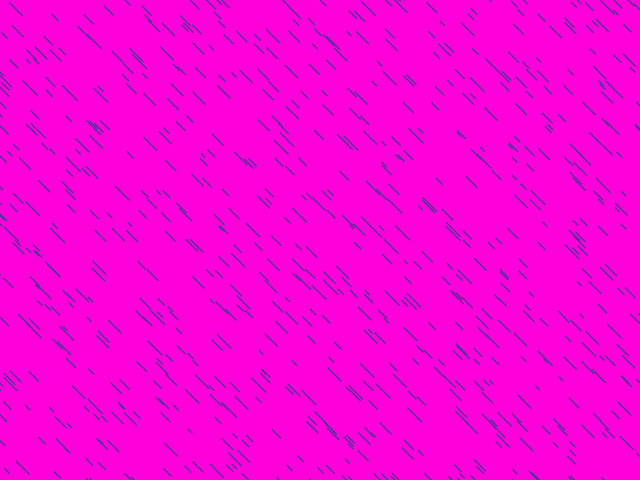
Write a WebGL 2 fragment shader that draws this pattern.

```glsl
#version 300 es
precision highp float;
// Short slanted blue dashes scattered at random over a flat magenta ground.

uniform vec2 u_resolution;
out vec4 outColor;

// Colours
const vec3 GROUND = vec3(1.0, 0.0, 0.86);
const vec3 INK = vec3(0.20, 0.235, 0.565);

// Sizes, in units of the canvas height
const float CELLS_PER_HEIGHT = 12.0;
const float DASH_WIDTH = 0.0025;
const float MIN_LENGTH = 0.0105;
const float MAX_LENGTH = 0.042;

// Scatter
const int TRIES_PER_CELL = 6;
const float DASH_CHANCE = 0.61;
const vec2 DASH_DIRECTION = vec2(0.70711, -0.70711);
const float EDGE_PIXELS = 0.7;

// Integer hash giving four random values in 0..1
vec4 hash4(ivec3 key) {
    uvec4 v = uvec4(ivec4(key, key.x + key.y + 17));
    v = v * 1664525u + 1013904223u;
    for (int i = 0; i < 2; i++) {
        v.x += v.y * v.w;
        v.y += v.z * v.x;
        v.z += v.x * v.y;
        v.w += v.y * v.z;
        v ^= v >> 16u;
    }
    return vec4(v >> 8u) / 16777216.0;
}

// Distance from an offset to a centred segment along the dash direction
float segmentDistance(vec2 offset, float halfLength) {
    float along = clamp(dot(offset, DASH_DIRECTION), -halfLength, halfLength);
    return length(offset - along * DASH_DIRECTION);
}

// Distance to the nearest dash in this cell and its neighbours
float nearestDash(vec2 p) {
    ivec2 home = ivec2(floor(p * CELLS_PER_HEIGHT));
    float nearest = 1.0;
    for (int y = -1; y <= 1; y++) {
        for (int x = -1; x <= 1; x++) {
            ivec2 cell = home + ivec2(x, y);
            for (int i = 0; i < TRIES_PER_CELL; i++) {
                vec4 rnd = hash4(ivec3(cell + 64, i));
                if (rnd.w > DASH_CHANCE) continue;
                vec2 center = (vec2(cell) + rnd.xy) / CELLS_PER_HEIGHT;
                float halfLength = 0.5 * mix(MIN_LENGTH, MAX_LENGTH, rnd.z);
                nearest = min(nearest, segmentDistance(p - center, halfLength));
            }
        }
    }
    return nearest;
}

void main() {
    vec2 p = gl_FragCoord.xy / u_resolution.y;
    float edge = EDGE_PIXELS / u_resolution.y;
    float halfWidth = 0.5 * DASH_WIDTH;
    float ink = 1.0 - smoothstep(halfWidth - edge, halfWidth + edge, nearestDash(p));
    outColor = vec4(mix(GROUND, INK, ink), 1.0);
}
```
